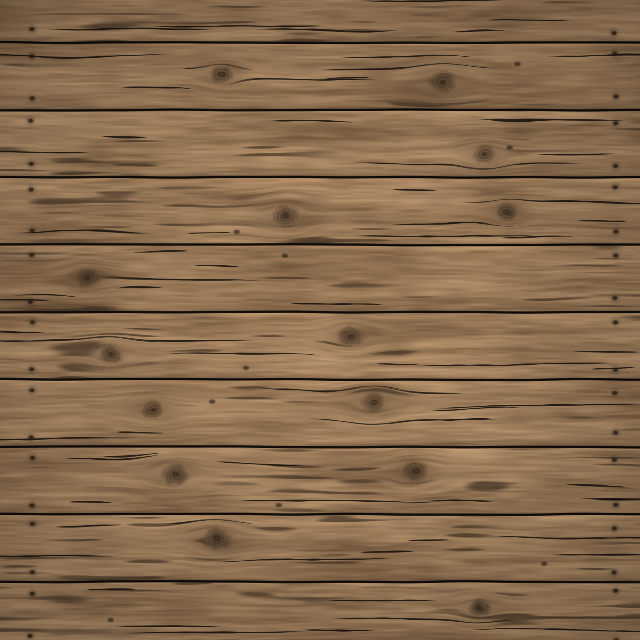
A three.js fragment shader for this texture:

```glsl
varying vec2 vUv;

const float PITCH = 0.1053;
const float FIRST_SEAM = 0.0911;
const vec3 WOOD_DARK = vec3(0.43, 0.325, 0.225);
const vec3 WOOD_LIGHT = vec3(0.72, 0.58, 0.43);
const vec3 KNOT_BROWN = vec3(0.31, 0.235, 0.165);
const vec3 FISSURE = vec3(0.22, 0.165, 0.115);
const vec3 GAP = vec3(0.06, 0.045, 0.035);

float hash(vec2 p) {
  vec3 q = fract(p.xyx * 0.1031);
  q += dot(q, q.yzx + 33.33);
  return fract((q.x + q.y) * q.z);
}

float noise(vec2 p) {
  vec2 i = floor(p), f = fract(p);
  f = f * f * (3.0 - 2.0 * f);
  return mix(mix(hash(i), hash(i + vec2(1.0, 0.0)), f.x),
             mix(hash(i + vec2(0.0, 1.0)), hash(i + 1.0), f.x), f.y);
}

float fbm(vec2 p) {
  float sum = 0.0, gain = 0.533;
  for (int i = 0; i < 4; i++) {
    sum += gain * noise(p);
    p = p * 2.03 + 17.3;
    gain *= 0.5;
  }
  return sum;
}

float spot(vec2 d, float radius) {
  return 1.0 - smoothstep(radius * 0.35, radius, length(d));
}

// x: grain bend, y: halo, z: knot body, w: ring and core darkness
vec4 knots(vec2 p, float row, float base) {
  vec4 field = vec4(0.0);
  for (int i = 0; i < 2; i++) {
    float k = float(i);
    vec2 id = vec2(row + 3.0, k * 19.0 + 5.0);
    float present = k < 0.5 ? step(row, 8.5) : step(0.5, hash(id + 41.0)) * step(row, 8.5);
    float x = 0.13 + 0.72 * fract(row * 0.43 + 0.86 + k * 0.48);
    float y = base + PITCH * mix(0.33, 0.67, hash(id + 7.0));
    float radius = mix(0.013, 0.021, hash(id + 13.0));
    vec2 d = p - vec2(x, y);
    vec2 q = d / (radius * vec2(2.5, 1.5));
    float halo = present * exp(-dot(q, q));
    float r = length(d * vec2(0.82, 1.0)) + 0.005 * (noise(p * 110.0) - 0.5);
    float body = present * (1.0 - smoothstep(radius * 0.45, radius * 1.15, r));
    float rings = 0.5 + 0.5 * sin(r * 1500.0 + 5.0 * noise(p * 70.0));
    float core = 1.0 - smoothstep(radius * 0.12, radius * 0.45, r);
    field += vec4(-d.y * halo * 0.9, halo, body, body * (0.4 * rings + 0.6 * core));
  }
  return field;
}

// Long tapered splits that follow the grain
float cracks(vec2 g, float row, float base) {
  float mask = 0.0;
  for (int i = 0; i < 8; i++) {
    vec2 id = vec2(row * 11.0 + 2.0, float(i) * 7.0 + 3.0);
    float y = base + PITCH * mix(0.12, 0.88, hash(id));
    float span = hash(id + 31.0);
    float halfLength = 0.035 + 0.17 * span * span;
    float along = (g.x - hash(id + 57.0)) / halfLength;
    float taper = max(0.0, 1.0 - along * along);
    float width = 0.0014 * taper * (0.25 + noise(vec2(g.x * 45.0, id.y)));
    float bend = 0.005 * (noise(vec2(g.x * 9.0, id.y + row)) - 0.5);
    float line = 1.0 - smoothstep(width * 0.4, width + 0.0009, abs(g.y - y - bend));
    mask = max(mask, line * smoothstep(0.0, 0.4, taper));
  }
  return mask;
}

// Paired nails at both ends, plus one stray pin knot
float nails(vec2 p, float row, float base) {
  float mask = 0.0;
  for (int i = 0; i < 4; i++) {
    float side = mod(float(i), 2.0), upper = floor(float(i) * 0.5);
    vec2 jitter = vec2(hash(vec2(row, i)), hash(vec2(row + 23.0, i))) - 0.5;
    vec2 centre = vec2(mix(0.049, 0.961, side), base + PITCH * mix(0.17, 0.83, upper));
    vec2 d = p - centre - jitter * vec2(0.004, 0.01);
    mask = max(mask, max(spot(d * vec2(0.8, 1.0), 0.0052), 0.22 * spot(d, 0.011)));
  }
  vec2 pin = vec2(mix(0.12, 0.9, hash(vec2(row, 71.0))), base + PITCH * mix(0.12, 0.9, hash(vec2(row, 83.0))));
  return max(mask, 0.75 * spot((p - pin) * vec2(0.7, 1.0), 0.005));
}

void main() {
  vec2 p = vUv;

  // Plank index and distances to its seams
  float seamId = floor((p.y - FIRST_SEAM) / PITCH + 0.5);
  float wobble = 0.0018 * (noise(vec2(p.x * 11.0, seamId * 5.0 + 20.0)) - 0.5);
  float t = (p.y + wobble - FIRST_SEAM) / PITCH;
  float row = floor(t) + 1.0;
  float base = FIRST_SEAM + (row - 1.0) * PITCH;
  float below = fract(t) * PITCH, above = PITCH - below;

  // Grain bent around the knots
  vec2 seed = vec2(row * 13.7, row * 29.3) + 40.0;
  vec4 knot = knots(p, row, base);
  float drift = 0.009 * (fbm(p * vec2(5.0, 14.0) + seed) - 0.5);
  vec2 g = vec2(p.x, p.y + knot.x + drift);
  float streak = fbm(g * vec2(5.0, 95.0) + seed);
  float fine = noise(g * vec2(26.0, 310.0) + seed);
  float blotch = fbm(p * vec2(6.0, 20.0) + seed);
  float tone = 0.54 + 0.75 * (streak - 0.5) + 0.36 * (fine - 0.5) + 0.6 * (blotch - 0.5);
  tone += 0.1 * (hash(vec2(row, 9.0)) - 0.5);
  vec3 color = mix(WOOD_DARK, WOOD_LIGHT, clamp(tone, 0.0, 1.0));

  // Short fissures, splits, knots and nails
  float worn = smoothstep(0.4, 0.7, noise(p * vec2(5.0, 26.0) + seed));
  float fissure = worn * smoothstep(0.68, 0.9, noise(g * vec2(10.0, 170.0) + seed + 9.0));
  color = mix(color, FISSURE, 0.65 * fissure * (1.0 - knot.z));
  color *= 1.0 - 0.14 * knot.y;
  color = mix(color, KNOT_BROWN, 0.55 * knot.z);
  color = mix(color, FISSURE * 0.7, 0.75 * knot.w);
  color = mix(color, GAP, 0.85 * cracks(g, row, base) * (1.0 - min(knot.y, 1.0)));
  color = mix(color, FISSURE * 0.7, 0.85 * nails(p, row, base));

  // Lit upper edge, shaded lower edge and dark gap
  color *= 1.0 + 0.16 * exp(-above / 0.005) - 0.3 * exp(-below / 0.004);
  color = mix(color, GAP, 1.0 - smoothstep(0.0009, 0.0027, min(below, above)));

  // Darker towards the corners
  vec2 fromCentre = p - 0.5;
  color *= 1.05 - 0.58 * dot(fromCentre, fromCentre);
  gl_FragColor = vec4(color, 1.0);
}
```
